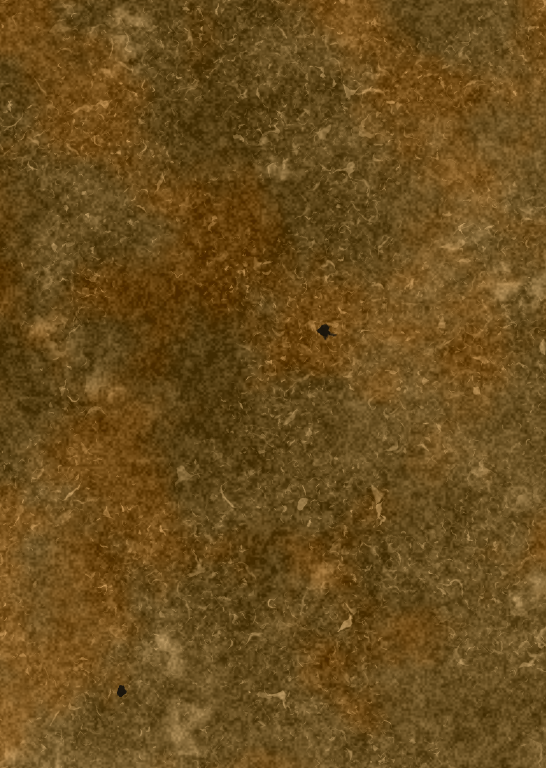
A Shadertoy shader for this texture:

```glsl
// Polished brown limestone with curved shell flakes, pale fossil patches and a few dark pits.

const vec3 UMBER = vec3(0.33, 0.24, 0.07);
const vec3 CREAM = vec3(0.69, 0.56, 0.35);
const vec3 RUST_SHIFT = vec3(0.05, -0.005, -0.04);
const vec3 PIT_BLACK = vec3(0.07, 0.06, 0.04);

vec3 hash3(vec2 p) {
    vec3 q = fract(p.xyx * vec3(0.1031, 0.1030, 0.0973));
    q += dot(q, q.yxz + 33.33);
    return fract((q.xxy + q.yzz) * q.zyx);
}

float valueNoise(vec2 p) {
    vec2 i = floor(p), f = fract(p);
    f = f * f * (3.0 - 2.0 * f);
    float low = mix(hash3(i).x, hash3(i + vec2(1, 0)).x, f.x);
    float high = mix(hash3(i + vec2(0, 1)).x, hash3(i + vec2(1, 1)).x, f.x);
    return mix(low, high, f.y);
}

float fbm(vec2 p) {
    float sum = 0.0, weight = 0.5;
    for (int i = 0; i < 4; i++) {
        sum += weight * valueNoise(p);
        p = p * 2.03 + 17.7;
        weight *= 0.5;
    }
    return sum / 0.9375;
}

vec2 warp(vec2 p, float frequency, float amount) {
    vec2 n = vec2(fbm(p * frequency + 3.1), fbm(p * frequency + 71.4));
    return p + (n - 0.5) * amount;
}

mat2 rotation(float angle) {
    float c = cos(angle), s = sin(angle);
    return mat2(c, -s, s, c);
}

// Bent, tapered slivers: x is coverage, y is brightness.
vec2 flakes(vec2 p, float cells, float amount, float seed, float pixel) {
    vec2 g = warp(p, cells * 1.7, 0.6 / cells) * cells;
    vec2 home = floor(g);
    float soft = 0.02 + pixel * cells * 0.7;
    vec2 result = vec2(0.0);
    for (int y = -1; y <= 1; y++)
    for (int x = -1; x <= 1; x++) {
        vec2 id = home + vec2(x, y);
        vec3 place = hash3(id + seed);
        vec3 form = hash3(id + seed + 57.0);
        vec3 look = hash3(id + seed + 131.0);
        vec2 centre = id + place.xy;
        float crowd = smoothstep(0.2, 0.65, valueNoise(centre / cells * 11.0 + 5.0));
        if (place.z > amount * crowd) continue;
        vec2 q = rotation((look.x - 0.5) * 3.14159) * (g - centre);
        q.y += (look.y - 0.5) * 5.0 * q.x * q.x;
        float halfLength = mix(0.14, 0.46, form.x);
        float taper = 1.0 - q.x * q.x / (halfLength * halfLength);
        float d = abs(q.y) - mix(0.04, 0.14, form.y * form.y) * taper;
        float cover = smoothstep(soft, -soft, d) * mix(0.55, 1.0, form.z);
        if (cover > result.x) result = vec2(cover, mix(0.38, 0.95, look.z * look.z));
    }
    return result;
}

// Scattered ragged spots; softness is the faded share of the radius.
float spots(vec2 p, float cells, float amount, vec2 radii, float softness, float seed) {
    vec2 g = p * cells, home = floor(g);
    float cover = 0.0;
    for (int y = -1; y <= 1; y++)
    for (int x = -1; x <= 1; x++) {
        vec2 id = home + vec2(x, y);
        vec3 place = hash3(id + seed);
        vec3 form = hash3(id + seed + 43.0);
        float radius = mix(radii.x, radii.y, form.x);
        float d = length(g - id - place.xy);
        float spot = smoothstep(radius, radius * (1.0 - softness), d);
        cover = max(cover, spot * step(place.z, amount));
    }
    return cover;
}

float grain(vec2 p) {
    return 0.42 * (valueNoise(p * 330.0) - 0.5)
         + 0.30 * (valueNoise(p * 160.0 + 9.0) - 0.5)
         + 0.24 * (valueNoise(p * 70.0 + 31.0) - 0.5);
}

void mainImage(out vec4 fragColor, in vec2 fragCoord) {
    float pixel = 1.0 / iResolution.y;
    vec2 p = fragCoord * pixel;

    // Clouded ground, lighter towards the foot
    float tone = 0.15 + 0.55 * (fbm(p * 3.5 + 12.0) - 0.5) + 0.35 * (fbm(p * 15.0) - 0.5);
    tone += 0.07 * smoothstep(0.3, 0.0, p.y) - 0.05 * smoothstep(0.75, 1.0, p.y);

    // Pale patches, pierced by darker pores
    float patchCover = spots(warp(p, 22.0, 0.09), 8.0, 0.32, vec2(0.14, 0.34), 0.8, 11.0);
    float pores = smoothstep(0.60, 0.74, valueNoise(p * 75.0 + 40.0));
    tone += patchCover * (0.22 + 0.5 * fbm(p * 45.0) - 0.35 * pores);

    // Shell fragments, from fine to coarse
    float cells = 104.0;
    for (int i = 0; i < 3; i++) {
        vec2 flake = flakes(p, cells, 0.9, 19.0 + 83.0 * float(i), pixel);
        tone = mix(tone, flake.y + 0.35 * (tone - 0.15), flake.x);
        cells *= 0.5;
    }
    tone += grain(p);

    // Colour, rust stains and pits
    vec3 color = mix(UMBER, CREAM, clamp(tone, -0.22, 1.15));
    float rust = smoothstep(0.48, 0.72, fbm(p * 7.0 + 50.0));
    color += RUST_SHIFT * rust;
    float pits = spots(warp(p, 70.0, 0.016), 5.0, 0.13, vec2(0.025, 0.045), 0.25, 67.0);
    color = mix(color, PIT_BLACK, pits * 0.9);
    fragColor = vec4(color, 1.0);
}
```
